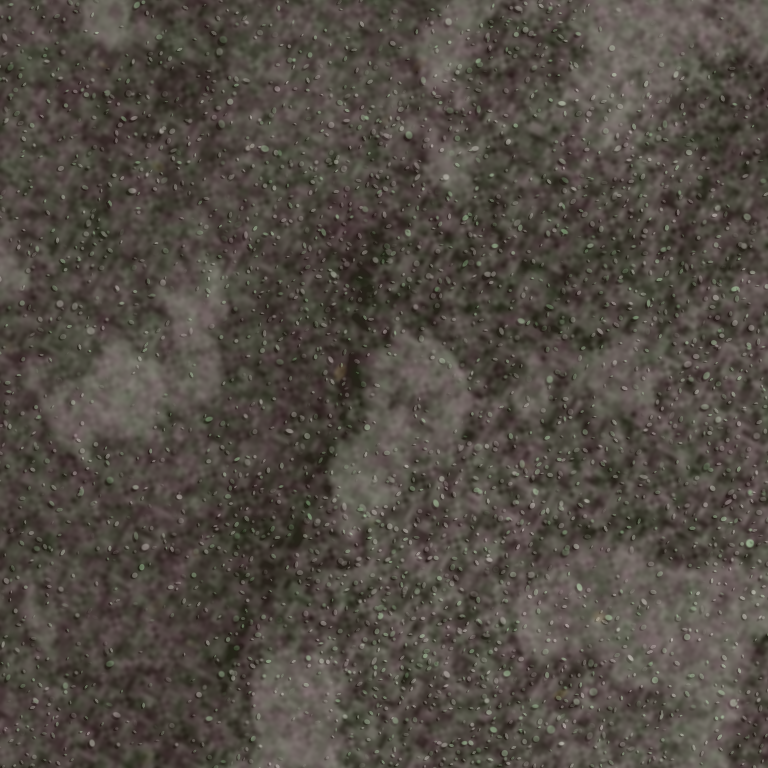
Give the GLSL for this texture, as a WebGL 2 fragment shader.

```glsl
#version 300 es
precision highp float;
// Damp dark soil with pale mud patches, a broken crevice and scattered grit.

uniform vec2 u_resolution;
out vec4 fragColor;

const vec3 EARTH_CAST = vec3(0.020, 0.000, -0.030);
const vec3 GREEN_CAST = vec3(-0.035, 0.035, -0.025);
const vec3 PINK_CAST = vec3(0.018, -0.014, 0.010);
const vec3 OCHRE = vec3(0.56, 0.50, 0.33);

vec2 hash2(vec2 p) {
  vec3 q = fract(p.xyx * vec3(0.1031, 0.1030, 0.0973));
  q += dot(q, q.yzx + 33.33);
  return fract((q.xx + q.yz) * q.zy);
}

mat2 rotation(float angle) {
  float c = cos(angle), s = sin(angle);
  return mat2(c, s, -s, c);
}

float valueNoise(vec2 p) {
  vec2 cell = floor(p), f = fract(p);
  f = f * f * (3.0 - 2.0 * f);
  float low = mix(hash2(cell).x, hash2(cell + vec2(1, 0)).x, f.x);
  float high = mix(hash2(cell + vec2(0, 1)).x, hash2(cell + 1.0).x, f.x);
  return mix(low, high, f.y);
}

float fbm(vec2 p) {
  float sum = 0.0, amplitude = 0.53;
  for (int i = 0; i < 4; i++) {
    sum += amplitude * valueNoise(p);
    p = rotation(0.65) * p * 2.03 + 11.7;
    amplitude *= 0.5;
  }
  return sum;
}

// Layered sines bend straight outlines.
vec2 sineWarp(vec2 p) {
  return sin(p.yx * 9.0 + vec2(0.4, 2.1)) + 0.5 * sin(p.yx * 23.0 + p * 11.0);
}

// Signed horizontal distance to the crevice line.
float creviceOffset(vec2 uv) {
  float wobble = 0.012 * sineWarp(uv).x + 0.06 * (fbm(uv * 16.0) - 0.5);
  return uv.x - 0.26 - 0.33 * uv.y + wobble;
}

// Coverage of pale mud, thickest along a slanting band.
float mudPatch(vec2 uv) {
  float across = (uv.x - 0.37 - 0.25 * uv.y) / 0.10;
  float band = exp(-across * across) * (1.0 - smoothstep(0.62, 0.85, uv.y));
  float side = smoothstep(-0.03, 0.08, uv.x - 0.26 - 0.33 * uv.y);
  vec2 warped = uv + 0.012 * sineWarp(uv);
  float field = fbm(warped * vec2(9.0, 6.5) + 3.7);
  return smoothstep(0.54, 0.69, field + 0.15 * band + mix(-0.06, 0.03, side));
}

// Cellular grit: x = lit face, y = cast shadow, z = random tint.
vec3 grit(vec2 p, float seed, float density, float minRadius, float maxRadius) {
  vec3 result = vec3(0.0);
  vec2 home = floor(p);
  for (int j = -1; j <= 1; j++) {
    for (int i = -1; i <= 1; i++) {
      vec2 cell = home + vec2(i, j);
      vec2 place = hash2(cell + seed);
      vec2 kind = hash2(cell + seed + 57.3);
      vec2 shape = hash2(cell + seed + 131.9);
      float presence = 1.0 - smoothstep(density - 0.12, density, kind.x);
      float radius = mix(minRadius, maxRadius, shape.x * shape.x);
      vec2 stretch = vec2(1.0, 1.0 + 1.1 * shape.y);
      mat2 turn = rotation(6.2832 * kind.y);
      vec2 d = p - cell - 0.2 - 0.6 * place;
      float face = length(turn * d * stretch) - radius;
      float shade = length(turn * (d + vec2(0.13, 0.16)) * stretch) - radius;
      float lit = presence * (1.0 - smoothstep(-0.10, 0.08, face));
      lit *= 0.45 + 0.55 * place.y;
      if (lit > result.x) result.xz = vec2(lit, place.x);
      result.y = max(result.y, presence * (1.0 - smoothstep(-0.12, 0.12, shade)));
    }
  }
  return result;
}

void main() {
  vec2 uv = gl_FragCoord.xy / u_resolution;
  float crevice = creviceOffset(uv);
  float rightSide = smoothstep(-0.05, 0.10, crevice);
  float mud = mudPatch(uv);
  float relief = mud - mudPatch(uv + vec2(0.006, 0.007));

  // Broad tone and fine crumbs.
  float broad = fbm(uv * vec2(5.0, 3.5) + 21.0) - 0.5;
  float crumbs = 0.15 * (valueNoise(uv * 72.0) - 0.5)
               + 0.15 * (valueNoise(rotation(0.5) * uv * 145.0) - 0.5);
  float tone = mix(0.270, 0.290, rightSide) + 0.14 * broad;
  tone = mix(tone, 0.390 + 0.08 * broad, mud);
  tone += crumbs * mix(0.85, 1.1, rightSide) * (1.0 - 0.35 * mud) + 0.06 * relief;

  // Crevice broken into short dark lengths.
  float gap = smoothstep(0.40, 0.60, valueNoise(uv * 13.0 + 5.0));
  float fissure = exp(-pow(crevice / 0.011, 2.0)) * gap;
  float hollow = exp(-pow(crevice / 0.045, 2.0));
  float fade = 1.0 - smoothstep(0.60, 0.80, uv.y);
  tone -= fade * (0.11 * fissure + 0.035 * hollow * (1.0 - mud));

  // Two sizes of grit gather in loose clusters.
  float cluster = fbm(uv * 6.0 + 40.0) + 0.10 * rightSide - 0.22 * mud;
  vec3 fine = grit(rotation(0.3) * uv * 88.0, 7.0, 0.75 * cluster, 0.16, 0.38);
  vec3 coarse = grit(uv * 54.0, 23.0, 0.50 * cluster, 0.12, 0.30);
  tone -= 0.10 * max(fine.y * (1.0 - fine.x), coarse.y * (1.0 - coarse.x));
  tone += 0.22 * fine.x + 0.26 * coarse.x * (1.0 - fine.x);

  // Faint pink and green casts over warm grey.
  vec3 color = vec3(max(tone, 0.13)) + EARTH_CAST;
  color += PINK_CAST * 1.6 * (fbm(uv * 22.0 + 9.0) - 0.4);
  color += GREEN_CAST * 0.8 * (valueNoise(uv * 60.0 + 80.0) - 0.5);
  color += GREEN_CAST * (fine.x * smoothstep(0.45, 0.9, fine.z)
                       + 1.4 * coarse.x * smoothstep(0.35, 0.8, coarse.z));

  // Rare ochre pebbles.
  vec3 pebble = grit(uv * 17.0 + 2.0, 61.0, 0.07, 0.11, 0.22);
  color = mix(color, OCHRE + crumbs, 0.8 * pebble.x);

  fragColor = vec4(clamp(color, 0.0, 1.0), 1.0);
}
```
